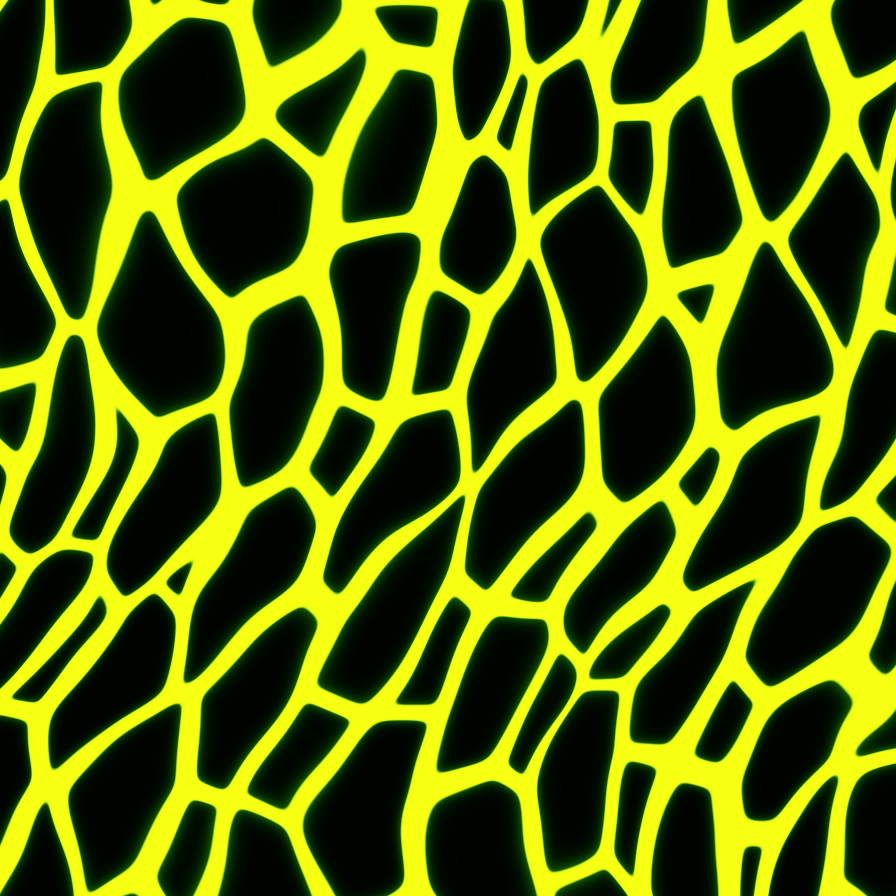
A Shadertoy shader for this pattern:

```glsl
// Glowing yellow vein network around dark, slanted, leaf-like cells.

#define BAND_HALF_WIDTH 0.0102
#define BAND_VARIATION  0.9
#define CORNER_ROUNDING 0.0040
#define EDGE_SOFTNESS   0.0010
#define GLOW_REACH      0.0054
#define SITE_JITTER     0.32
#define ROW_STAGGER     0.40
#define GAP_CHANCE      0.62
#define GAP_WEIGHT      0.12
#define BEND            vec2(0.13, 0.04)
#define WAVE            0.024

const vec3 YELLOW = vec3(0.97, 1.0, 0.075);
const vec3 LIME   = vec3(0.74, 0.94, 0.10);
const vec3 BLACK  = vec3(0.0, 0.009, 0.0);

// Lattice steps: one along the diagonal veins, one along the steep veins.
const mat2 LATTICE = mat2(0.120, 0.108, -0.010, 0.182);

vec2 hash2(vec2 p) {
    vec3 h = fract(p.xyx * vec3(0.1031, 0.1030, 0.0973));
    h += dot(h, h.yzx + 33.33);
    return fract((h.xx + h.yz) * h.zy);
}

float gradientDot(vec2 corner, vec2 offset) {
    float angle = 6.2832 * hash2(corner + 71.0).x;
    return dot(vec2(cos(angle), sin(angle)), offset);
}

float gradientNoise(vec2 p) {
    vec2 i = floor(p), f = fract(p);
    vec2 s = f * f * f * (f * (f * 6.0 - 15.0) + 10.0);
    vec2 e = vec2(1.0, 0.0);
    return mix(mix(gradientDot(i, f), gradientDot(i + e, f - e), s.x),
               mix(gradientDot(i + e.yx, f - e.yx), gradientDot(i + 1.0, f - 1.0), s.x), s.y);
}

vec2 noise2(vec2 p) {
    return vec2(gradientNoise(p), gradientNoise(p + vec2(37.2, 18.7)));
}

// Site of a lattice cell: kind 0 is a large leaf, kind 1 a small gap at its corner.
// Returns the offset from q in xy and the power distance in z.
vec3 site(vec2 cell, int kind, vec2 q) {
    float stagger = ROW_STAGGER * (hash2(vec2(cell.y, 5.0)).x - 0.5);
    vec2 jitter = (hash2(cell + 13.0) - 0.5) * SITE_JITTER;
    vec2 r = cell + 0.5 + jitter + vec2(stagger, 0.0) - q;
    float weight = 0.0;
    if (kind == 1) {
        vec2 random = hash2(cell + 147.0);
        r = cell + 1.0 + (random - 0.5) * 0.3 + vec2(stagger, 0.0) - q;
        weight = hash2(cell + 211.0).x < GAP_CHANCE ? -GAP_WEIGHT : -100.0;
    }
    return vec3(r, dot(r, r) - weight);
}

// Rounded distance, in canvas units, to the border of the cell around p.
float borderDistance(vec2 p) {
    mat2 toLattice = inverse(LATTICE);
    vec2 q = toLattice * p;
    vec2 base = floor(q);

    // Owner of this point in the weighted Voronoi diagram.
    vec3 owner = vec3(0.0, 0.0, 1000.0);
    for (int n = 0; n < 50; n++) {
        vec2 cell = base + vec2(n / 2 % 5, n / 10) - 2.0;
        vec3 s = site(cell, n % 2, q);
        if (s.z < owner.z) owner = s;
    }

    // Smooth minimum over all borders with neighbouring sites.
    float sum = 0.0;
    for (int n = 0; n < 50; n++) {
        vec2 cell = base + vec2(n / 2 % 5, n / 10) - 2.0;
        vec3 s = site(cell, n % 2, q);
        vec2 across = s.xy - owner.xy;
        if (dot(across, across) > 0.0001) {
            float d = 0.5 * (s.z - owner.z) / length(across * toLattice);
            sum += exp(-d / CORNER_ROUNDING);
        }
    }
    return -CORNER_ROUNDING * log(max(sum, 1e-12));
}

void mainImage(out vec4 fragColor, in vec2 fragCoord) {
    vec2 p = fragCoord / iResolution.y;

    // Broad bends tilt the leaves; finer waves curve their sides.
    vec2 warped = p + BEND * noise2(p * 2.1 + 4.3);
    warped += WAVE * noise2(p * 7.5 + 9.1);

    float halfWidth = BAND_HALF_WIDTH * (1.0 + BAND_VARIATION * gradientNoise(p * 7.0 + 23.0));
    float d = borderDistance(warped) - halfWidth;

    // Green glow fading into the dark cells.
    float reach = GLOW_REACH * (1.0 + 0.7 * gradientNoise(p * 4.0 + 51.0));
    float green = 0.35 * exp(-max(d, 0.0) / reach);
    vec3 color = BLACK + vec3(0.9 * green * green, green, 0.0);

    // Vein with a narrow lime rim.
    float soft = max(EDGE_SOFTNESS, 0.5 / iResolution.y);
    vec3 vein = mix(YELLOW, LIME, smoothstep(-2.0 * soft, 0.0, d));
    color = mix(vein, color, smoothstep(-soft, soft, d));

    fragColor = vec4(color, 1.0);
}
```
